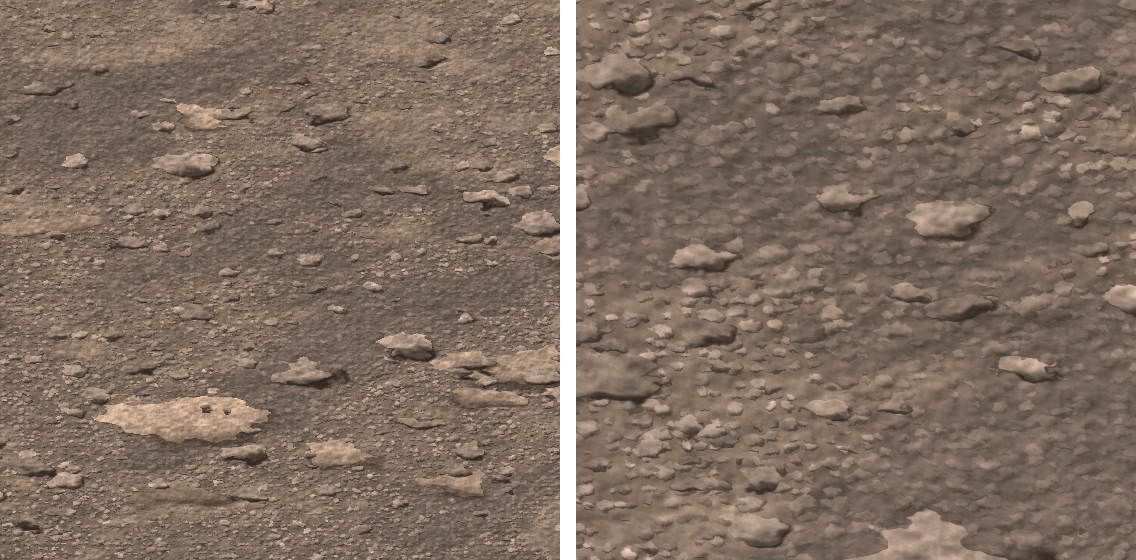
Left, the full canvas; right, a detail of the centre.
Give the GLSL for this texture, as a Shadertoy shader.

```glsl
const vec3 DARK_SAND = vec3(0.40, 0.345, 0.31);
const vec3 BROWN_SOIL = vec3(0.52, 0.44, 0.38);
const vec3 PALE_BEDROCK = vec3(0.63, 0.53, 0.45);
const vec3 GRAVEL_GREY = vec3(0.59, 0.51, 0.455);
const vec3 BOULDER_GREY = vec3(0.60, 0.515, 0.455);
const vec3 SHADOW = vec3(0.19, 0.15, 0.125);

float hash(vec2 p) {
    return fract(sin(dot(p, vec2(127.1, 311.7))) * 43758.5453);
}

float noise(vec2 p) {
    vec2 i = floor(p);
    vec2 f = fract(p);
    f = f * f * (3.0 - 2.0 * f);
    float low = mix(hash(i), hash(i + vec2(1.0, 0.0)), f.x);
    float high = mix(hash(i + vec2(0.0, 1.0)), hash(i + vec2(1.0, 1.0)), f.x);
    return mix(low, high, f.y);
}

float fbm(vec2 p) {
    float sum = 0.0;
    float amplitude = 0.53;
    for (int i = 0; i < 4; i++) {
        sum += amplitude * noise(p);
        p = mat2(1.6, 1.2, -1.2, 1.6) * p + 7.3;
        amplitude *= 0.5;
    }
    return sum;
}

vec2 rotate(vec2 p, float angle) {
    float c = cos(angle);
    float s = sin(angle);
    return vec2(c * p.x + s * p.y, c * p.y - s * p.x);
}

// One jittered layer of stones, lit from above, with shadows below
vec3 scatterStones(vec3 ground, vec2 uv, vec2 cells, float chance,
                   float relief, vec3 tint, float seed) {
    vec2 p = uv * cells;
    vec2 home = floor(p);
    vec2 wobble = vec2(fbm(p * 2.4 + seed), fbm(p * 2.4 + seed + 31.0)) - 0.5;
    float grain = 0.78 + 0.44 * fbm(uv * vec2(60.0, 120.0) + seed);
    vec3 color = ground;
    for (int y = 1; y >= -1; y--) {
        for (int x = -1; x <= 1; x++) {
            vec2 cell = home + vec2(float(x), float(y));
            vec2 key = cell + seed * 3.7;
            if (hash(key) > chance) continue;
            vec2 center = cell + 0.2 + 0.6 * vec2(hash(key + 11.3), hash(key + 23.9));
            float pick = hash(key + 41.7);
            float tone = hash(key + 57.1);
            vec2 size = mix(0.24, 0.52, pick * pick) * vec2(1.1, mix(0.6, 1.1, tone));
            vec2 q = rotate(p - center + 0.7 * wobble, (pick - 0.35) * 0.6) / size;

            // Blend of ellipse and skewed facets gives a broken outline
            float facets = max(abs(q.x + 0.3 * q.y), abs(q.y - 0.25 * q.x));
            float outline = mix(length(q), facets, 0.45);
            float blur = 0.001 * cells.x / size.x;
            float body = 1.0 - smoothstep(1.0 - blur, 1.0 + blur, outline);
            float shade = 1.0 - smoothstep(0.85, 1.2, length(q - vec2(0.1, -0.35)));
            float lit = smoothstep(-0.9, -0.25, q.y - 0.15 * q.x + wobble.x);
            float face = mix(1.0 - 0.6 * relief, 1.0 + 0.09 * q.y, lit);
            vec3 stone = tint * mix(0.82, 1.16, tone) * grain * face;
            color = mix(color, SHADOW, shade * relief);
            color = mix(color, stone, body);
        }
    }
    return color;
}

// Soil with diagonal drifts of dark sand and worn pale bedrock
vec3 paintGround(vec2 uv, float sand, float bedrock) {
    float warmth = 0.5 + 0.4 * uv.y + 0.7 * (fbm(uv * vec2(4.0, 8.0)) - 0.5);
    vec3 color = mix(DARK_SAND, BROWN_SOIL, clamp(warmth + 0.1, 0.0, 1.0));
    color = mix(color, DARK_SAND, 0.7 * sand);
    color = mix(color, PALE_BEDROCK, 0.65 * bedrock);
    float ripples = fbm(rotate(uv, 0.25) * vec2(25.0, 90.0));
    return color * (0.8 + 0.4 * ripples);
}

void mainImage(out vec4 fragColor, in vec2 fragCoord) {
    vec2 uv = fragCoord / iResolution.xy;
    float drift = fbm(rotate(uv, 0.25) * vec2(2.6, 9.0) + 4.0);
    float sand = smoothstep(0.52, 0.68, drift);
    float exposure = fbm(uv * vec2(7.0, 19.0) + 19.0) + 0.12 * (uv.y - 0.5);
    float bedrock = smoothstep(0.55, 0.66, exposure) * (1.0 - sand);
    vec3 color = paintGround(uv, sand, bedrock);

    // Gravel thins out over sand and bedrock
    float cover = (1.0 - 0.6 * sand) * (1.0 - 0.55 * bedrock);
    cover *= mix(1.0, 0.75, smoothstep(0.5, 0.95, uv.y));
    vec3 gravel = scatterStones(color, uv, vec2(92.0, 124.0), 0.85, 0.58, GRAVEL_GREY, 3.0);
    gravel = scatterStones(gravel, uv, vec2(54.0, 86.0), 0.25, 0.7, GRAVEL_GREY, 8.0);
    color = mix(color, gravel, cover);

    // Slabs, rocks and boulders
    color = scatterStones(color, uv, vec2(4.2, 13.0), 0.15, 0.5, PALE_BEDROCK, 14.0);
    color = scatterStones(color, uv, vec2(26.0, 46.0), 0.1, 0.85, BOULDER_GREY, 21.0);
    color = scatterStones(color, uv, vec2(10.0, 22.0), 0.1, 0.95, BOULDER_GREY, 27.0);

    // Fine grit, lit on its upper left side
    vec2 gritPoint = uv * vec2(120.0, 165.0);
    float grit = fbm(gritPoint);
    float slope = grit - fbm(gritPoint + vec2(-0.25, 0.45));
    color *= 0.86 + 0.32 * grit + 0.35 * slope;
    fragColor = vec4(color, 1.0);
}
```
